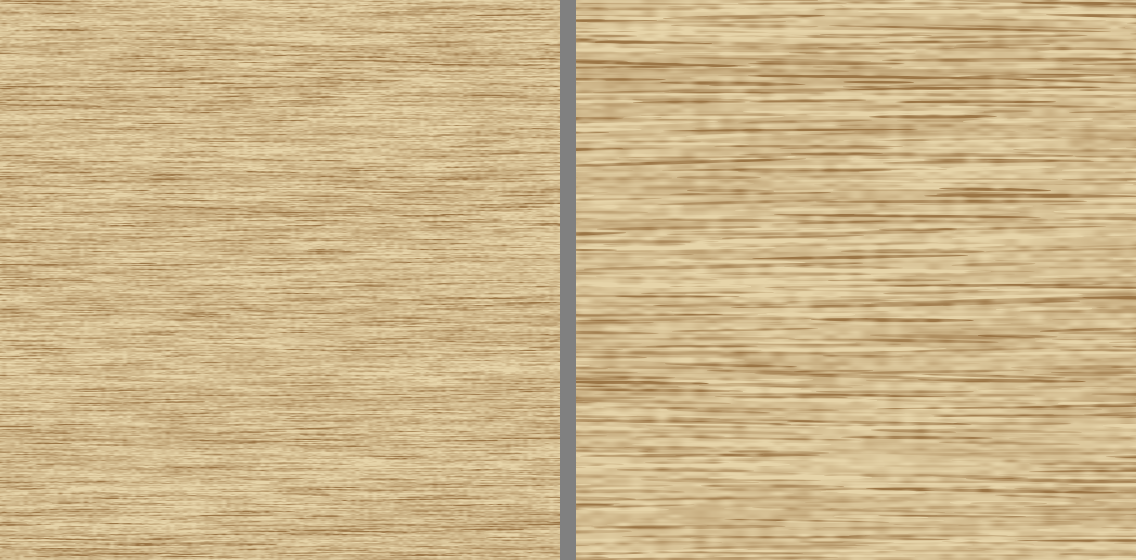
Left, the full canvas; right, a detail of the centre.
Give the GLSL for this texture, as a Shadertoy shader.

```glsl
const vec3 PALE_WOOD = vec3(0.870, 0.792, 0.622);
const vec3 DARK_GRAIN = vec3(0.660, 0.525, 0.342);

// Cell sizes: typical stroke length and row spacing
const vec2 BOLD_CELL = vec2(0.090, 0.0092);
const vec2 FINE_CELL = vec2(0.060, 0.0048);
const vec2 PALE_CELL = vec2(0.070, 0.0066);

// Half widths of the strokes
const float BOLD_WIDTH = 0.00095;
const float FINE_WIDTH = 0.00080;
const float PALE_WIDTH = 0.00105;
const float MAX_SLOPE = 0.028;

// Noise frequencies along and across the grain
const vec2 GRIT_SCALE = vec2(130.0, 430.0);
const vec2 STREAK_SCALE = vec2(9.0, 95.0);

// Tone shifts: positive darkens, negative lightens
const float BASE_TONE = 0.155;
const float BOLD_TONE = 1.00;
const float FINE_TONE = 0.65;
const float PALE_TONE = -0.45;
const float GRIT_TONE = 0.42;
const float STREAK_TONE = 0.34;
const float BAND_TONE = 0.050;

vec4 hash4(vec2 cell, float seed) {
    vec4 p = fract(vec4(cell.xyx, seed) * vec4(0.1031, 0.1030, 0.0973, 0.1099));
    p += dot(p, p.wzxy + 33.33);
    return fract((p.xxyz + p.yzzw) * p.zywx);
}

// Smooth cell noise, centred on zero
float cellNoise(vec2 p, float seed) {
    vec2 id = floor(p);
    vec2 f = smoothstep(0.0, 1.0, p - id);
    float low = mix(hash4(id, seed).x, hash4(id + vec2(1.0, 0.0), seed).x, f.x);
    float high = mix(hash4(id + vec2(0.0, 1.0), seed).x, hash4(id + 1.0, seed).x, f.x);
    return mix(low, high, f.y) - 0.5;
}

// Tapered, slightly tilted strokes, one per cell of a staggered grid
float strokes(vec2 uv, vec2 cell, float halfWidth, float seed) {
    float pixel = 1.0 / iResolution.y;
    vec2 grid = uv / cell;
    float ink = 0.0;
    for (int j = -1; j <= 1; j++) {
        float row = floor(grid.y) + float(j) + 7.0;
        float stagger = hash4(vec2(row, 3.0), seed).x;
        float column = floor(grid.x + stagger);
        for (int i = -1; i <= 1; i++) {
            vec2 id = vec2(column + float(i) + 7.0, row);
            vec4 r = hash4(id, seed + 0.37);
            vec4 q = hash4(id + 51.0, seed + 0.71);
            vec2 center = id - 7.0 + r.xy - vec2(stagger, 0.0);
            vec2 d = (grid - center) * cell;
            float reach = d.x / (cell.x * mix(0.35, 0.98, r.z));
            float taper = max(1.0 - reach * reach, 0.0);
            float tilt = (q.x + q.y - 1.0) * MAX_SLOPE;
            float width = halfWidth * mix(0.6, 1.3, q.z) * sqrt(taper);

            // Share of the pixel height that the stroke covers
            float offset = d.y - tilt * d.x;
            float top = min(offset + 0.5 * pixel, width);
            float bottom = max(offset - 0.5 * pixel, -width);
            float cover = max(top - bottom, 0.0) / pixel;
            ink = max(ink, cover * mix(0.12, 1.0, r.w * sqrt(r.w)));
        }
    }
    return ink;
}

// Layered sines for broad, wandering bands
float bands(vec2 uv) {
    float drift = sin(uv.x * 4.1 + uv.y * 9.0) + 0.5 * sin(uv.x * 9.7 - uv.y * 17.0);
    float wave = sin(uv.y * 31.0 + drift * 0.8);
    wave += 0.8 * sin(uv.y * 83.0 - drift * 1.1 + 1.7);
    wave += 0.8 * sin(uv.y * 197.0 + drift * 1.5 + 4.2);
    return wave / 1.5;
}

void mainImage(out vec4 fragColor, in vec2 fragCoord) {
    vec2 uv = fragCoord / iResolution.y;

    // Gentle waviness of the whole grain
    uv.y += 0.0012 * sin(uv.x * 7.0 + uv.y * 23.0);
    float band = bands(uv);
    float grit = cellNoise(uv * GRIT_SCALE, 2.3);

    // Dark grain gathers in the darker bands and is broken by the grit
    float dark = BOLD_TONE * strokes(uv, BOLD_CELL, BOLD_WIDTH, 1.3);
    dark += FINE_TONE * strokes(uv, FINE_CELL, FINE_WIDTH, 4.9);
    dark *= 1.0 + 0.15 * band + 0.5 * grit;

    // Pale fibres and uneven shading between the lines
    float tone = BASE_TONE + BAND_TONE * band + dark;
    tone += PALE_TONE * strokes(uv, PALE_CELL, PALE_WIDTH, 8.2);
    tone += GRIT_TONE * grit;
    tone += STREAK_TONE * cellNoise(uv * STREAK_SCALE, 6.1);

    vec3 color = mix(PALE_WOOD, DARK_GRAIN, clamp(tone, -0.15, 1.25));
    fragColor = vec4(color, 1.0);
}
```
